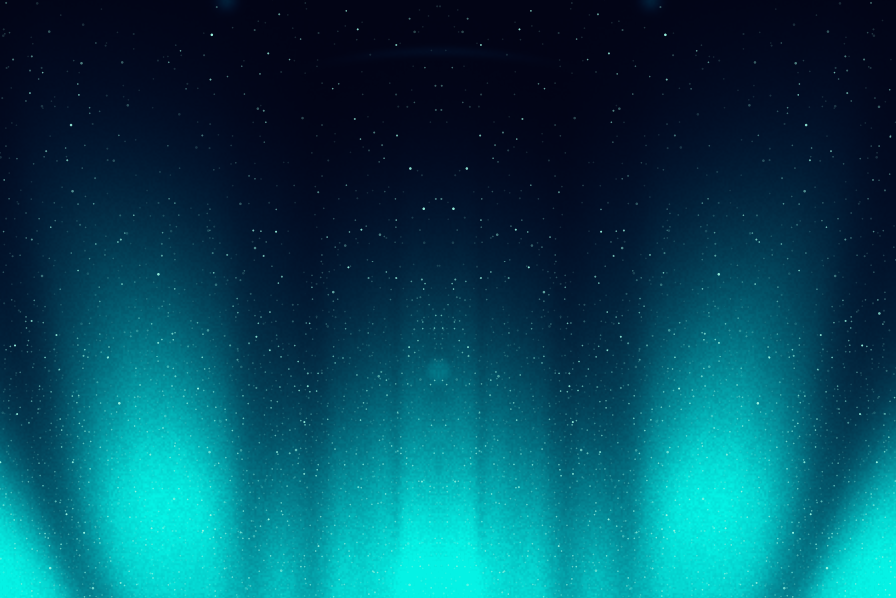
This background is drawn by a Shadertoy shader. Its source:

```glsl
// Teal aurora rays rising into a dark starry sky, mirrored about a vertical axis.
// A scalar glow is summed from soft curved beams, then turned into colour by a
// smooth ramp; hashed grid cells scatter the stars and the fine dust.

const float AXIS = 0.4895;                       // mirror line, in canvas widths
const vec3 STAR_TINT = vec3(0.60, 0.96, 0.88);

vec2 hash22(vec2 p) {
    vec3 q = fract(p.xyx * vec3(0.1031, 0.1030, 0.0973));
    q += dot(q, q.yzx + 33.33);
    return fract((q.xx + q.yz) * q.zy);
}

float valueNoise(vec2 p) {
    vec2 cell = floor(p), f = fract(p);
    f = f * f * (3.0 - 2.0 * f);
    float low = mix(hash22(cell).x, hash22(cell + vec2(1, 0)).x, f.x);
    float high = mix(hash22(cell + vec2(0, 1)).x, hash22(cell + vec2(1, 1)).x, f.x);
    return mix(low, high, f.y);
}

float bell(float x, float center, float width) {
    float t = (x - center) / width;
    return exp(-t * t);
}

// Light rising from the lower edge, strongest around the axis
float horizonGlow(float m, float h) {
    float base = 0.74 * exp(-pow(h / 0.265, 1.6));
    float center = 0.25 * bell(h, 0.2, 0.33) * bell(m, 0.0, 0.115);
    float core = 0.15 * bell(h, 0.05, 0.11) * (1.0 - smoothstep(0.03, 0.06, m));
    return base + center + core;
}

// Broad beam leaning outwards, firmer outside and soft inside
float mainBeam(float m, float h) {
    float edge = 0.388 + 0.04 * h + 0.14 * h * h;
    float outer = 1.0 - smoothstep(edge - 0.07 - 0.06 * h, edge + 0.025 + 0.04 * h, m);
    float inner = smoothstep(0.212 - 0.14 * h, 0.258 + 0.16 * h, m);
    float rise = smoothstep(-0.03, 0.2, h) * bell(max(h, 0.19), 0.19, 0.4);
    return 0.43 * outer * inner * rise;
}

// Dark valleys between the rays, with narrow streaks along them
float rayShade(float m, float h, float gap) {
    float shade = 1.0 - 0.40 * bell(m, gap, 0.038);
    shade -= 0.14 * bell(m, 0.212, 0.022);
    shade -= 0.18 * bell(m, 0.14, 0.02);
    shade -= 0.11 * bell(m, 0.0475, 0.007) * smoothstep(0.02, 0.12, h);
    float lane = m / (1.0 + 0.3 * h);
    float streak = 0.65 * valueNoise(vec2(lane * 38.0, h * 2.0 + 5.0))
                 + 0.35 * valueNoise(vec2(lane * 95.0, h * 3.0 + 19.0));
    return shade * (0.94 + 0.12 * streak);
}

float auroraGlow(float m, float h) {
    float gap = 0.388 + 0.30 * h - 0.2 * h * h;
    float corner = 0.26 * bell(h, 0.09, 0.19) * smoothstep(gap, gap + 0.08, m);
    float haze = 0.014 + 0.045 * smoothstep(0.12, 0.4, m) * (1.0 - h);
    haze += 0.035 * (1.0 - smoothstep(0.4, 0.85, h)) * smoothstep(0.0, 0.25, h);
    return (horizonGlow(m, h) + mainBeam(m, h)) * rayShade(m, h, gap) + corner + haze;
}

// Compresses highlights so that the brightest parts keep their shape
float softShoulder(float g) {
    return g - 0.3 * max(g - 0.82, 0.0);
}

vec3 auroraColor(float g) {
    float blue = 0.10 + g - 0.17 * g * g - 0.05 * exp(-30.0 * g);
    return vec3(0.008 + 0.012 * g, g, blue);
}

// One star per chosen grid cell, kept away from the cell border;
// a few are bright and most are faint
float starLayer(vec2 p, float cellSize, float radius, float density, float pixel) {
    vec2 cell = floor(p / cellSize);
    vec2 pick = hash22(cell + 17.0);
    vec2 spot = (cell + 0.2 + 0.6 * hash22(cell + 71.0)) * cellSize;
    float d = length(p - spot);
    float disc = 1.0 - smoothstep(max(radius - pixel, 0.0), radius + pixel, d);
    return disc * step(pick.x, density) * (0.15 + 0.85 * pow(pick.y, 4.0));
}

void mainImage(out vec4 fragColor, in vec2 fragCoord) {
    vec2 uv = fragCoord / iResolution.xy;
    float m = abs(uv.x - AXIS), h = uv.y;
    vec2 p = vec2(m * 1.5, h);
    float pixel = 0.6 / iResolution.y;

    // Aurora with faint round lights on the axis
    float glow = auroraGlow(m, h);
    glow += 0.10 * (1.0 - smoothstep(0.008, 0.027, length(p - vec2(0.0, 0.38))));
    glow += 0.04 * (1.0 - smoothstep(0.005, 0.024, length(p - vec2(0.0, 0.275))));

    // Thin arc and two dim spots near the top
    glow += 0.03 * bell(h, 0.914 - 1.2 * m * m, 0.008) * bell(m, 0.0, 0.09);
    glow += 0.10 * bell(length(p - vec2(0.355, 1.0)), 0.0, 0.016);

    // Fine grain grows with the light
    glow *= 0.94 + 0.12 * valueNoise(p * 300.0);
    vec3 color = auroraColor(clamp(softShoulder(glow), 0.0, 0.95));

    // Stars: dust near the horizon, small ones, and a few bright ones
    float low = 1.0 - smoothstep(0.1, 0.75, h);
    float stars = 0.75 * starLayer(p, 0.0095, 0.0013, 0.06 + 0.44 * low, pixel);
    stars += starLayer(p + 3.0, 0.022, 0.0016, 0.1 + 0.3 * low, pixel);
    stars += starLayer(p + 7.0, 0.07, 0.0021, 0.5, pixel);
    color = mix(color, STAR_TINT, clamp(stars, 0.0, 1.0));

    fragColor = vec4(color, 1.0);
}
```
